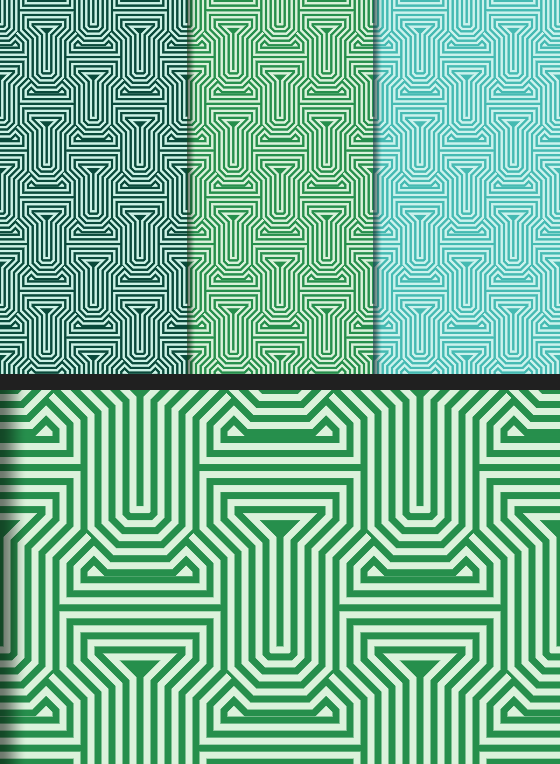
Top, the full canvas; bottom, a detail of the centre.
Write a Shadertoy shader that draws this pattern.

```glsl
// Three tinted panels of interlocking funnel-shaped maze lines, with soft shadows at the seams.

const vec2 GRID = vec2(120.0, 80.0);  // line pitches across and down the canvas
const float REPEAT = 20.0;            // pitches per motif repeat
const float PANELS = 3.0;
const float DIAGONAL = 0.70710678;
const float LINE_HALF_WIDTH = 0.25;
const float SHADOW_WIDTH = 2.0;

// Local motif coordinates: x mirrored about the axis, y downward from the top bar.
vec2 motifCoords(vec2 p, vec2 origin) {
    vec2 q = mod(p - origin + vec2(0.5 * REPEAT, 0.0), REPEAT);
    return vec2(abs(q.x - 0.5 * REPEAT), q.y);
}

// Distance inside the column outline: wide bar, slanted shoulder, narrow stem.
float columnDepth(vec2 q) {
    float shoulder = (abs(q.y - 10.5) - q.x) * DIAGONAL;
    return max(min(6.0 - q.x, shoulder), 4.0 - q.x);
}

// Depth that drives the nested lines: funnel above, low trapezoid below.
float motifDepth(vec2 q) {
    float wall = columnDepth(q);
    float stemEnd = min(16.5 - q.y, (18.5 - q.x - q.y) * DIAGONAL);
    float funnel = min(min(q.y, wall), min(stemEnd, 4.0));
    float trapezoid = min(-stemEnd, min(wall, REPEAT - q.y) - 1.0);
    return stemEnd > 0.0 ? funnel : trapezoid;
}

// Two staggered columns share the plane without gaps.
float mazeDepth(vec2 p, vec2 origin) {
    vec2 a = motifCoords(p, origin);
    vec2 b = motifCoords(p, origin + 0.5 * REPEAT);
    return columnDepth(a) > 0.0 ? motifDepth(a) : motifDepth(b);
}

// Coverage of the pale lines, centred halfway between whole depths.
float lineMask(float depth, float pixel) {
    float edge = LINE_HALF_WIDTH - abs(fract(depth) - 0.5);
    return smoothstep(-0.5 * pixel, 0.5 * pixel, edge);
}

vec3 pickTint(float panel, vec3 first, vec3 second, vec3 third) {
    return panel < 0.5 ? first : (panel < 1.5 ? second : third);
}

// Darkening just right of each seam, none at the canvas edge.
float seamShadow(float panel, float offset) {
    float fade = 1.0 - smoothstep(0.0, SHADOW_WIDTH, offset);
    return panel < 0.5 ? 1.0 : 1.0 - 0.5 * fade;
}

void mainImage(out vec4 fragColor, in vec2 fragCoord) {
    vec2 uv = fragCoord / iResolution.xy;
    vec2 p = vec2(uv.x, 1.0 - uv.y) * GRID;
    float pixel = GRID.y / iResolution.y;

    // Panel colours
    float panel = floor(uv.x * PANELS);
    vec3 ground = pickTint(panel, vec3(0.04, 0.29, 0.23),
                                  vec3(0.15, 0.56, 0.30),
                                  vec3(0.27, 0.73, 0.70));
    vec3 pale = pickTint(panel, vec3(0.80, 0.95, 0.90),
                                vec3(0.86, 0.95, 0.86),
                                vec3(0.80, 0.95, 0.93));

    // Lines and seams
    float lines = lineMask(mazeDepth(p, vec2(10.0, 2.2)), pixel);
    float seamOffset = fract(uv.x * PANELS) * GRID.x / PANELS;
    vec3 color = mix(ground, pale, lines) * seamShadow(panel, seamOffset);
    fragColor = vec4(color, 1.0);
}
```
